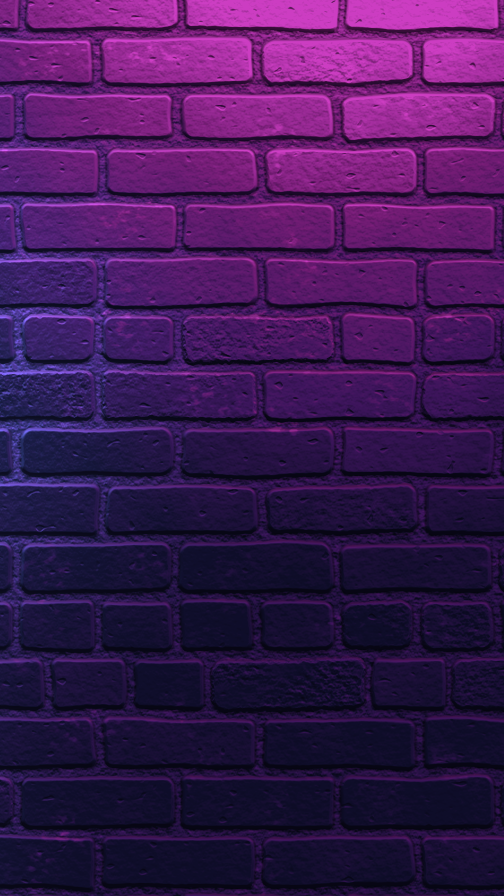
Write a WebGL 1 fragment shader that draws this texture.

```glsl
precision highp float;
// Weathered brick wall in running bond, lit magenta from above with a blue glow at the left.
uniform vec2 u_resolution;

vec2 hash2(vec2 p) {
  p = vec2(dot(p, vec2(127.1, 311.7)), dot(p, vec2(269.5, 183.3)));
  return fract(sin(p) * 43758.5);
}

// Gradient noise, roughly -0.7 to 0.7
float corner(vec2 cell, vec2 f, vec2 o) {
  return dot(hash2(cell + o) * 2.0 - 1.0, f - o);
}

float noise(vec2 p) {
  vec2 i = floor(p), f = fract(p);
  vec2 w = f * f * f * (f * (f * 6.0 - 15.0) + 10.0);
  return mix(mix(corner(i, f, vec2(0, 0)), corner(i, f, vec2(1, 0)), w.x),
             mix(corner(i, f, vec2(0, 1)), corner(i, f, vec2(1, 1)), w.x), w.y);
}

float fbm(vec2 p) {
  float sum = 0.0, amp = 0.6;
  for (int i = 0; i < 3; i++) {
    sum += amp * noise(p);
    p = p * 1.9 + 17.3;
    amp *= 0.6;
  }
  return sum;
}

float isRow(float row, float n) {
  return step(abs(row - n), 0.5);
}

// Signed distance to the brick, its id, and its roughness; p is in courses, y down
vec4 brick(vec2 p) {
  p += 0.08 * vec2(noise(p * 1.5), noise(p * vec2(0.9, 1.5) + 40.0));
  float row = floor(p.y);
  float u = p.x / 2.8 - 0.12 - 0.5 * mod(row, 2.0) - 0.17 * isRow(row, 12.0);
  u += 0.04 * (hash2(vec2(row, 3.0)).x - 0.5);
  float col = floor(u);

  // Three courses hold half bricks, two of them around one rough whole brick
  float split = isRow(row, 6.0) + isRow(row, 11.0) + isRow(row, 12.0);
  float whole = split * isRow(col, 1.0) * (1.0 - isRow(row, 11.0));
  float parts = 1.0 + split - whole;
  float x = fract(u) * parts;
  vec2 id = vec2(col + 0.5 * floor(x), row);

  vec2 rnd = hash2(id + 5.0);
  vec2 q = vec2((fract(x) - 0.5) * 2.8 / parts, fract(p.y) - 0.5);
  q.y += q.x * (rnd.x - 0.5) * 0.04;
  float radius = 0.07 + 0.13 * rnd.x;
  vec2 edge = abs(q) - vec2(1.4 / parts, 0.5) + 0.07 + 0.03 * rnd.y + radius;
  float d = length(max(edge, 0.0)) + min(max(edge.x, edge.y), 0.0) - radius;
  float rough = max(whole, 0.7 * smoothstep(0.8, 1.0, rnd.x));
  rough = max(rough, isRow(row, 7.0) * step(col, 0.5) * 0.8);
  return vec4(d, id, rough);
}

float height(vec2 p) {
  vec4 b = brick(p);
  float grain = fbm(p * 7.0);
  float d = b.x + 0.06 * grain * (0.5 + b.w);
  float face = smoothstep(0.03, -0.05, d);
  float worn = b.w * smoothstep(-0.25, 0.3, noise(p * vec2(0.9, 1.4) + b.yz));
  float pits = smoothstep(0.3, 0.5, noise(p * vec2(5.0, 8.0) + b.zy * 7.0));
  return face * (0.11 - 0.03 * pits) + grain * mix(0.085, 0.026 + 0.1 * worn, face);
}

// Dark indigo through plum and magenta to pink
vec3 lightRamp(float light) {
  vec3 c = mix(vec3(0.055, 0.05, 0.16), vec3(0.24, 0.08, 0.36), clamp(light / 0.35, 0.0, 1.0));
  c = mix(c, vec3(0.46, 0.11, 0.46), clamp((light - 0.35) / 0.3, 0.0, 1.0));
  return mix(c, vec3(0.80, 0.24, 0.76), clamp((light - 0.65) / 0.4, 0.0, 1.0));
}

void main() {
  vec2 uv = gl_FragCoord.xy / u_resolution;
  float down = 1.0 - uv.y;
  // Courses are slightly shorter in the upper part
  vec2 p = vec2(uv.x * 8.82, 15.7 * down + 0.36 + 0.2 * sin(3.14159 * down));

  vec4 b = brick(p);
  float face = smoothstep(0.03, -0.03, b.x);
  float h = height(p);
  vec2 slope = vec2(height(p + vec2(0.025, 0.0)), height(p + vec2(0.0, 0.025))) - h;
  slope = clamp(slope / 0.025, -1.6, 1.6);

  // Magenta lamp above, right of centre
  float side = uv.x - 0.68;
  float light = max(0.94 - 1.4 * down - 0.6 * side * side, 0.04);
  light += 0.2 * exp(-9.0 * side * side - 60.0 * down * down);
  float tone = hash2(b.yz + 9.0).y - 0.5;
  light = mix(0.6 * light + 0.12, light + 0.09 * tone, face);
  light += 0.1 * fbm(p * 1.1);

  // Worn patches with lit flecks
  float patches = smoothstep(0.0, 0.4, noise(p * vec2(0.7, 1.1) + 60.0));
  light += 0.22 * patches * smoothstep(0.0, 0.3, fbm(p * vec2(4.0, 6.0) + 9.0));

  float relief = slope.y - 0.25 * slope.x;
  light += relief * (0.19 + 0.08 * max(light, 0.0));
  vec3 color = lightRamp(light);

  // Blue glow on the left, strongest on mortar and raised grain
  vec2 away = vec2(uv.x, (down - 0.42) * 1.4);
  float glow = exp(-10.0 * dot(away, away)) + 0.3 * exp(-7.0 * uv.x);
  float catchLight = 0.3 + 0.35 * (1.0 - face) + 0.6 * max(slope.y + 0.5 * slope.x, 0.0);
  color += vec3(0.14, 0.19, 0.36) * glow * catchLight;

  // Shadow under ledges and in the joints
  color *= 1.0 + 0.4 * max(min(relief, 0.0), -1.3);
  color *= 1.0 - 0.3 * smoothstep(0.04, 0.0, abs(b.x - 0.025));
  gl_FragColor = vec4(color, 1.0);
}
```
